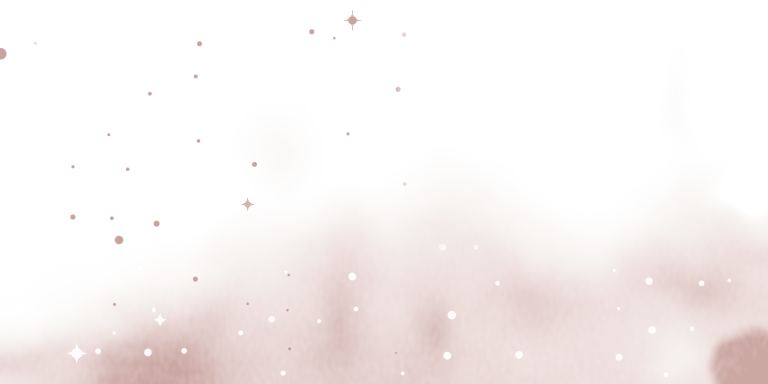
Write a WebGL 2 fragment shader that draws this background.

```glsl
#version 300 es
precision highp float;
// Rose watercolour mist rising from the lower edge, with specks and sparkles.

uniform vec2 u_resolution;
out vec4 fragColor;

const vec3 PAPER = vec3(1.0);
const vec3 PALE = vec3(0.96, 0.94, 0.93);
const vec3 BLUSH = vec3(0.93, 0.87, 0.86);
const vec3 ROSE = vec3(0.87, 0.78, 0.77);
const vec3 DEEP = vec3(0.80, 0.66, 0.64);
const vec3 SPECK = vec3(0.77, 0.60, 0.59);

vec2 hash2(vec2 p) {
    vec3 q = fract(p.xyx * vec3(0.1031, 0.1030, 0.0973));
    q += dot(q, q.yzx + 33.33);
    return fract((q.xx + q.yz) * q.zy);
}

float gradientAt(vec2 cell, vec2 corner, vec2 f) {
    return dot(hash2(cell + corner + 50.0) * 2.0 - 1.0, f - corner);
}

float gradientNoise(vec2 p) {
    vec2 i = floor(p), f = p - i;
    vec2 u = f * f * f * (f * (f * 6.0 - 15.0) + 10.0);
    vec2 e = vec2(0.0, 1.0);
    return mix(mix(gradientAt(i, e.xx, f), gradientAt(i, e.yx, f), u.x),
               mix(gradientAt(i, e.xy, f), gradientAt(i, e.yy, f), u.x), u.y);
}

float fbm(vec2 p) {
    float sum = 0.0, amplitude = 0.6;
    for (int i = 0; i < 4; i++) {
        sum += amplitude * gradientNoise(p);
        p = mat2(1.6, 1.2, -1.2, 1.6) * p + 7.3;
        amplitude *= 0.5;
    }
    return sum;
}

float bump(float x, float center, float width) {
    float t = (x - center) / width;
    return exp(-t * t);
}

float blot(vec2 p, vec2 center, vec2 radius) {
    vec2 q = (p - center) / radius;
    return exp(-dot(q, q));
}

float disc(vec2 p, vec2 center, float radius, float aa) {
    return 1.0 - smoothstep(radius - aa, radius + aa, length(p - center));
}

// Four-pointed star with concave sides
float sparkle(vec2 p, vec2 center, float radius, float aa) {
    vec2 q = sqrt(abs(p - center) + 1e-6);
    float reach = (q.x + q.y) * (q.x + q.y);
    return 1.0 - smoothstep(radius - 2.0 * aa, radius + 2.0 * aa, reach);
}

// One optional jittered dot per grid cell
float scatter(vec2 p, float cell, float amount, vec2 radii, float seed, float aa) {
    vec2 id = floor(p / cell);
    vec2 jitter = hash2(id + seed);
    vec2 pick = hash2(id + seed + 19.0);
    float radius = mix(radii.x, radii.y, pick.y * pick.y);
    return step(pick.x, amount) * disc(p, (id + 0.2 + 0.6 * jitter) * cell, radius, aa);
}

// Pigment amount: a misty horizon plus separate pools and lifted areas
float pigment(vec2 p) {
    float horizon = 0.14 + 0.38 * smoothstep(0.0, 0.9, p.x)
        + 0.07 * bump(p.x, 1.18, 0.13) - 0.09 * bump(p.x, 1.53, 0.13)
        + 0.06 * bump(p.x, 1.83, 0.15);
    float d = 0.47 * smoothstep(-0.05, 0.36, horizon - p.y);
    d += 0.55 * blot(p, vec2(0.36, -0.02), vec2(0.25, 0.17));
    d += 0.38 * blot(p, vec2(0.0, 0.07), vec2(0.15, 0.06));
    d += 0.14 * blot(p, vec2(0.50, 0.14), vec2(0.16, 0.12));
    d += 0.28 * blot(p, vec2(0.89, 0.20), vec2(0.07, 0.18));
    d += 0.30 * blot(p, vec2(1.13, 0.15), vec2(0.05, 0.08));
    d += 0.16 * blot(p, vec2(1.02, 0.0), vec2(0.30, 0.11));
    d += 0.20 * blot(p, vec2(1.43, 0.23), vec2(0.15, 0.07));
    d += 0.24 * blot(p, vec2(1.80, 0.26), vec2(0.14, 0.07));
    d += 0.18 * blot(p, vec2(2.0, 0.35), vec2(0.12, 0.05));
    d += 0.10 * blot(p, vec2(0.72, 0.61), vec2(0.07, 0.08));
    d += 0.05 * blot(p, vec2(1.77, 0.72), vec2(0.03, 0.12));
    d -= 0.22 * blot(p, vec2(1.76, 0.08), vec2(0.10, 0.10));
    d -= 0.20 * blot(p, vec2(1.96, 0.48), vec2(0.09, 0.05));
    d += 0.55 * (1.0 - smoothstep(0.09, 0.15, length(p - vec2(1.98, 0.02))));
    return max(d, 0.0);
}

vec3 washColor(float d) {
    vec4 t = clamp(d * 4.0 - vec4(0.0, 1.0, 2.0, 3.0), 0.0, 1.0);
    return mix(mix(mix(mix(PAPER, PALE, t.x), BLUSH, t.y), ROSE, t.z), DEEP, t.w);
}

void main() {
    vec2 p = gl_FragCoord.xy / u_resolution.y;
    float aa = 0.75 / u_resolution.y;

    // Wet edges and paper grain
    vec2 warp = vec2(fbm(p * 4.5), fbm(p * 4.5 + 13.0));
    float d = pigment(p + 0.09 * warp);
    d *= 1.0 + 0.25 * fbm(p * 7.0 + 31.0) + 0.12 * gradientNoise(p * vec2(75.0, 45.0));
    vec3 color = washColor(d);

    // Rose specks, splats and stars at the upper left
    float region = smoothstep(0.05, 0.15, p.x) * (1.0 - smoothstep(1.0, 1.1, p.x))
        * step(0.62 - 0.6 * p.x, p.y + 0.3);
    float specks = region * scatter(p, 0.12, 0.42, vec2(0.003, 0.008), 3.0, aa);
    specks = max(specks, disc(p, vec2(0.002, 0.86), 0.015, aa));
    specks = max(specks, disc(p, vec2(0.31, 0.375), 0.011, aa));
    specks = max(specks, disc(p, vec2(0.918, 0.947), 0.011, aa));
    specks = max(specks, 0.7 * sparkle(p, vec2(0.918, 0.947), 0.028, aa));
    specks = max(specks, 0.8 * sparkle(p, vec2(0.645, 0.468), 0.022, aa));
    color = mix(color, SPECK, 0.9 * specks);

    // White droplets and sparkles over the mist
    float drops = scatter(p, 0.11, 0.45, vec2(0.004, 0.011), 71.0, aa)
        * (1.0 - smoothstep(0.32, 0.42, p.y));
    drops = max(drops, sparkle(p, vec2(0.20, 0.08), 0.034, aa));
    drops = max(drops, disc(p, vec2(0.20, 0.08), 0.014, aa));
    drops = max(drops, sparkle(p, vec2(0.417, 0.167), 0.024, aa));
    color = mix(color, PAPER, 0.9 * drops);

    fragColor = vec4(color, 1.0);
}
```
